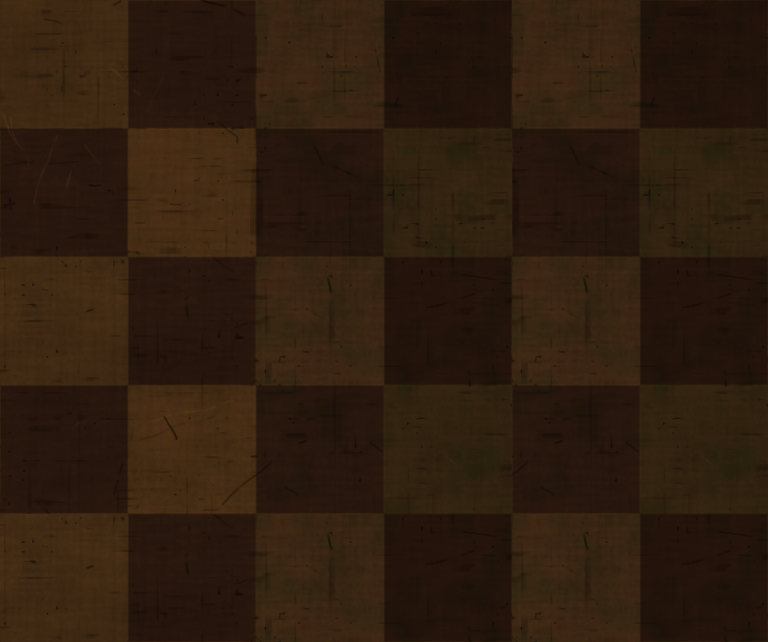
Write a Shadertoy shader that draws this pattern.

```glsl
float hash(vec2 p) {
    vec3 q = fract(vec3(p.xyx) * 0.1031);
    q += dot(q, q.yzx + 33.33);
    return fract((q.x + q.y) * q.z);
}

float noise(vec2 p) {
    vec2 i = floor(p), f = fract(p);
    f = f * f * (3.0 - 2.0 * f);
    return mix(mix(hash(i), hash(i + vec2(1, 0)), f.x),
               mix(hash(i + vec2(0, 1)), hash(i + vec2(1, 1)), f.x), f.y);
}

float fbm(vec2 p) {
    float sum = 0.0, amp = 0.5;
    for (int i = 0; i < 4; i++) {
        sum += amp * noise(p);
        p = p * 2.03 + 7.1;
        amp *= 0.5;
    }
    return sum;
}

float segment(vec2 p, vec2 a, vec2 b) {
    vec2 v = b - a;
    return length(p - a - v * clamp(dot(p - a, v) / dot(v, v), 0.0, 1.0));
}

// Dark cuts in x, pale scuffs in y
vec2 scratches(vec2 p, float px) {
    vec2 marks = vec2(0);
    vec2 bent = p + 0.05 * (vec2(noise(p * 5.0), noise(p * 5.0 + 40.0)) - 0.5);
    for (int i = 0; i < 46; i++) {
        float k = float(i);
        vec2 start = vec2(hash(vec2(k, 1.7)) * 4.0, hash(vec2(k, 5.3)) * 5.0);
        float angle = 6.2832 * hash(vec2(k, 9.1));
        float reach = mix(0.1, 0.75, pow(hash(vec2(k, 13.9)), 2.0));
        float d = segment(bent, start, start + reach * vec2(cos(angle), sin(angle)));
        float line = 1.0 - smoothstep(0.003, 0.006 + px, d);
        line *= mix(0.25, 0.9, hash(vec2(k, 21.0))) * smoothstep(0.15, 0.55, noise(p * 14.0 + k));
        if (i % 4 == 0) marks.y = max(marks.y, line);
        else marks.x = max(marks.x, line);
    }
    return marks;
}

void mainImage(out vec4 fragColor, in vec2 fragCoord) {
    vec2 p = fragCoord / iResolution.xy * vec2(6, 5);
    float px = 6.0 / iResolution.x;

    // Antialiased checkerboard
    vec2 edge = 0.5 - abs(mod(p + 0.5, 2.0) - 1.0);
    vec2 side = clamp(edge / px, -1.0, 1.0);
    float light = 0.5 + 0.5 * side.x * side.y;

    // Warm pair of columns at the left, duller pairs after it
    float dull = smoothstep(2.0 - px, 2.0 + px, p.x);
    float odd = 0.5 - 0.5 * side.x;
    vec3 pale = mix(mix(vec3(0.25, 0.162, 0.075), vec3(0.265, 0.168, 0.075), odd),
                    mix(vec3(0.236, 0.148, 0.077), vec3(0.195, 0.132, 0.062), odd), dull);
    vec3 deep = mix(vec3(0.155, 0.087, 0.05), vec3(0.138, 0.075, 0.043), odd * dull);
    vec3 color = mix(deep, pale, light);

    // Wear recurs in the last two columns and the bottom row
    vec2 t = p;
    if (t.x > 4.0) t.x -= 2.0;
    if (t.y < 1.0) t.y += 2.0;

    // Blotches, grain and weave
    float blotch = fbm(t * 2.3);
    float across = noise(t * vec2(4, 42)) - 0.5;
    float along = noise(t * vec2(38, 3) + 17.0) - 0.5;
    float fine = noise(t * 48.0) - 0.5;
    color *= 1.0 + 0.26 * (blotch - 0.47) + 0.10 * across + 0.07 * along + 0.08 * fine;
    color = mix(color, color * vec3(0.86, 0.98, 0.9), dull * smoothstep(0.4, 0.7, fbm(t * 5.0 + 30.0)));

    // Broken dark streaks in both directions
    float streak = smoothstep(0.76, 0.95, noise(t * vec2(3, 34) + 60.0)) * smoothstep(0.35, 0.7, noise(t * 11.0));
    float crack = smoothstep(0.82, 0.97, noise(vec2(t.x * 26.0, t.y * 0.9) + 90.0)) * smoothstep(0.2, 0.7, noise(t * 9.0 + 5.0));
    color *= 1.0 - 0.22 * streak - 0.2 * crack;

    // Scratches and pits
    vec2 marks = scratches(t, px);
    float pits = smoothstep(0.86, 0.97, noise(t * 27.0 + 11.0)) * smoothstep(0.5, 0.75, noise(t * 4.0 + 3.0));
    color *= 1.0 - 0.5 * marks.x - 0.4 * pits;
    color += vec3(0.06, 0.04, 0.015) * marks.y;

    // Faint seams between squares
    float seam = 1.0 - smoothstep(0.003, 0.006 + px, min(abs(edge.x), abs(edge.y)));
    color += vec3(0.022, 0.019, 0.008) * seam * (0.5 + 0.5 * noise(t * 16.0));

    fragColor = vec4(color, 1.0);
}
```
